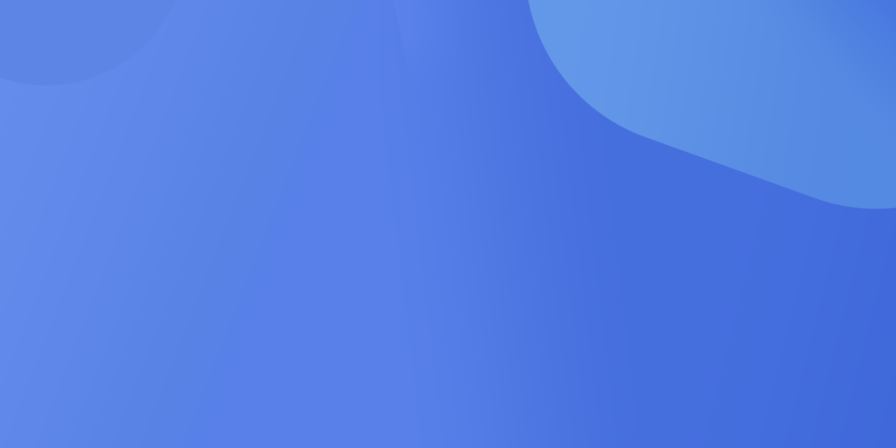
Reproduce this background procedurally as a Shadertoy shader.

```glsl
// A calm blue backdrop: a slanted gradient from light to deep blue, with a
// large pale capsule at the upper right and a faint disc at the upper left.
// Smooth ramps colour the field; distance functions cut the shapes.

// Lengths are in canvas heights, origin at the lower left.
const vec3 LIGHT_BLUE  = vec3(0.392, 0.549, 0.925);
const vec3 MID_BLUE    = vec3(0.345, 0.502, 0.910);
const vec3 DEEP_BLUE   = vec3(0.275, 0.435, 0.870);
const vec3 CORNER_BLUE = vec3(0.250, 0.408, 0.855);
const vec3 DISC_BLUE   = vec3(0.365, 0.520, 0.902);
const vec3 SKY_BLUE    = vec3(0.388, 0.592, 0.910);
const vec3 SKY_SHADE   = vec3(0.335, 0.540, 0.886);
const vec3 SKY_CORNER  = vec3(0.270, 0.455, 0.870);
const vec3 BAND_TINT   = vec3(-0.006, 0.004, -0.014);
const vec3 WEDGE_TINT  = vec3(0.014, 0.014, 0.010);

const vec2  CAPSULE_A = vec2(1.578, 1.076);
const vec2  CAPSULE_B = vec2(1.956, 0.940);
const float CAPSULE_RADIUS = 0.406;
const vec2  DISC_CENTER = vec2(0.104, 1.122);
const float DISC_RADIUS = 0.3125;
const float SLANT = 0.39;

float capsuleDistance(vec2 p, vec2 a, vec2 b, float radius) {
    vec2 pa = p - a, ba = b - a;
    float along = clamp(dot(pa, ba) / dot(ba, ba), 0.0, 1.0);
    return length(pa - ba * along) - radius;
}

// Antialiased coverage: 1 inside a shape, 0 outside.
float coverage(float dist) {
    float pixel = 1.0 / iResolution.y;
    return 1.0 - smoothstep(-pixel, pixel, dist);
}

vec3 backgroundColor(vec2 p) {
    float slanted = p.x + SLANT * (1.0 - p.y);
    vec3 color = mix(LIGHT_BLUE, MID_BLUE, smoothstep(0.0, 0.95, slanted));

    // Dull diagonal band in the light half
    float band = smoothstep(0.38, 0.60, slanted) * (1.0 - smoothstep(0.76, 0.84, slanted));
    color += BAND_TINT * band;

    // Fall to deep blue, then a little darker at the lower right
    color = mix(color, DEEP_BLUE, smoothstep(0.82, 1.42, p.x + 0.12 * (p.y - 0.5)));
    return mix(color, CORNER_BLUE, smoothstep(1.45, 2.05, p.x - 0.25 * p.y));
}

vec3 capsuleColor(vec2 p) {
    vec3 color = mix(SKY_BLUE, SKY_SHADE, smoothstep(1.2, 1.95, p.x - 0.15 * (p.y - 0.8)));
    float corner = smoothstep(2.55, 3.0, p.x + 0.9 * p.y);
    return mix(color, SKY_CORNER, corner);
}

void mainImage(out vec4 fragColor, in vec2 fragCoord) {
    vec2 p = fragCoord / iResolution.y;
    vec3 color = backgroundColor(p);

    // Faint wedge of light hanging from the top edge
    float wedgeEdge = 0.878 + 0.21 * (1.0 - p.y);
    float wedgeFade = (1.0 - smoothstep(0.90, 1.10, p.x)) * smoothstep(0.78, 0.95, p.y);
    color += WEDGE_TINT * coverage(wedgeEdge - p.x) * wedgeFade;

    // Disc and capsule
    color = mix(color, DISC_BLUE, coverage(length(p - DISC_CENTER) - DISC_RADIUS));
    float capsule = capsuleDistance(p, CAPSULE_A, CAPSULE_B, CAPSULE_RADIUS);
    color = mix(color, capsuleColor(p), coverage(capsule));

    fragColor = vec4(color, 1.0);
}
```
